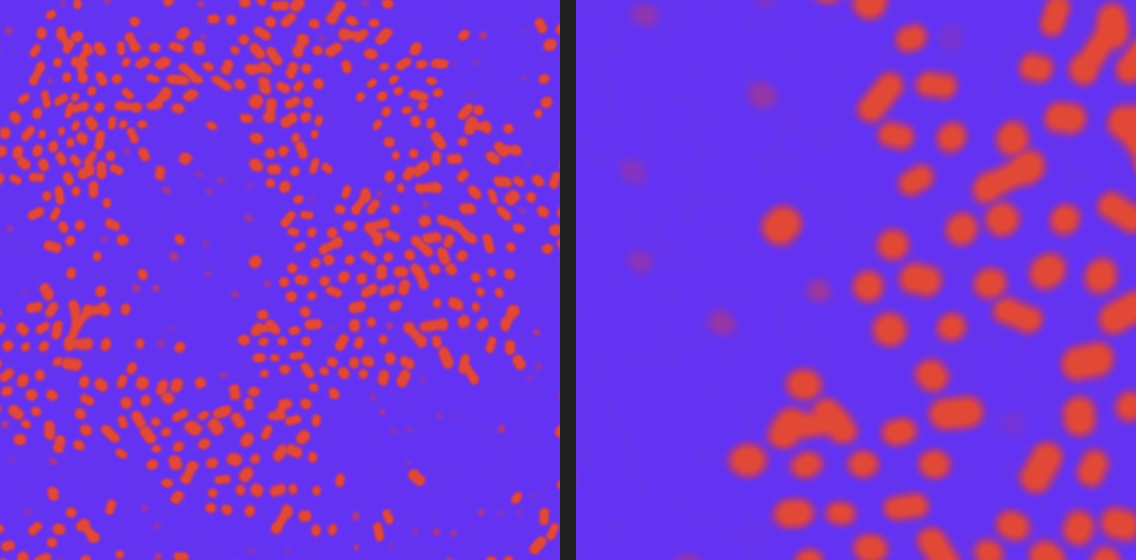
Left, the full canvas; right, a detail of the centre.
Reproduce this pattern procedurally as a Shadertoy shader.

```glsl
// Soft red spots and short rounded worms scattered over a violet-blue ground.

const vec3  GROUND_COLOUR  = vec3(0.387, 0.198, 0.953);
const vec3  SPOT_COLOUR    = vec3(0.888, 0.284, 0.212);
const float SPACING        = 0.034;   // lattice step, in canvas units
const float JITTER         = 0.38;    // full jitter range, in lattice steps
const vec2  RADIUS_RANGE   = vec2(0.0068, 0.0098);
const float MAX_STRETCH    = 0.0090;  // largest half length of a lone spot
const float LINK_RADIUS    = 0.0076;
const float LINK_CHANCE    = 0.12;
const float LINK_REACH     = 0.032;   // only close neighbours join
const float FAINT_CHANCE   = 0.15;
const float BLEND          = 0.004;   // rounding where shapes meet
const float EDGE_INNER     = -0.0045;
const float EDGE_OUTER     = 0.0057;
const float CLUSTER_SCALE  = 8.0;
const vec2  CLUSTER_LIMITS = vec2(0.25, 0.75);
const vec2  DENSITY_RANGE  = vec2(0.08, 0.78);
const float WARP_SCALE     = 4.0;
const float WARP_AMOUNT    = 0.04;
const float MOTTLE_SCALE   = 110.0;
const float MOTTLE_AMOUNT  = 0.08;
const float PI             = 3.14159;

float hash(vec2 cell, float seed) {
    return fract(sin(dot(cell, vec2(127.1, 311.7)) + seed * 74.7) * 43758.5);
}

// Smooth value noise in 0..1
float valueNoise(vec2 p, float seed) {
    vec2 cell = floor(p);
    vec2 f = fract(p);
    f = f * f * (3.0 - 2.0 * f);
    float low  = mix(hash(cell, seed), hash(cell + vec2(1.0, 0.0), seed), f.x);
    float high = mix(hash(cell + vec2(0.0, 1.0), seed), hash(cell + vec2(1.0), seed), f.x);
    return mix(low, high, f.y);
}

float smoothUnion(float a, float b) {
    float h = max(BLEND - abs(a - b), 0.0) / BLEND;
    return min(a, b) - 0.25 * BLEND * h * h;
}

float capsule(vec2 p, vec2 a, vec2 b, float radius) {
    vec2 axis = b - a;
    float t = clamp(dot(p - a, axis) / max(dot(axis, axis), 1e-8), 0.0, 1.0);
    return length(p - a - axis * t) - radius;
}

// Jittered point of a triangular lattice
vec2 spotCentre(vec2 cell) {
    vec2 jitter = vec2(hash(cell, 1.0), hash(cell, 2.0)) - 0.5;
    return SPACING * (vec2(cell.x + 0.5 * cell.y, 0.866 * cell.y) + JITTER * jitter);
}

// Slow noise leaves crowded and sparse regions
bool hasSpot(vec2 cell, vec2 centre) {
    float cluster = valueNoise(centre * CLUSTER_SCALE, 3.0);
    float crowding = smoothstep(CLUSTER_LIMITS.x, CLUSTER_LIMITS.y, cluster);
    return hash(cell, 4.0) < mix(DENSITY_RANGE.x, DENSITY_RANGE.y, crowding);
}

float coverage(float dist) {
    return 1.0 - smoothstep(EDGE_INNER, EDGE_OUTER, dist);
}

float spots(vec2 p) {
    vec2 q = p / SPACING;
    vec2 base = floor(vec2(q.x - 0.57735 * q.y, 1.1547 * q.y));
    float dist = 1.0;
    float faint = 0.0;
    for (int j = -1; j <= 2; j++)
    for (int i = -1; i <= 2; i++) {
        vec2 cell = base + vec2(i, j);
        vec2 centre = spotCentre(cell);
        float radius = mix(RADIUS_RANGE.x, RADIUS_RANGE.y, hash(cell, 5.0));

        // Gaps may hold a weak spot
        if (!hasSpot(cell, centre)) {
            float strength = mix(0.1, 0.6, hash(cell, 6.0));
            if (hash(cell, 7.0) < FAINT_CHANCE)
                faint = max(faint, strength * coverage(length(p - centre) - 0.75 * radius));
            continue;
        }

        // Round or stretched spot in a random direction
        float angle = PI * hash(cell, 8.0);
        float size = hash(cell, 9.0);
        vec2 reach = MAX_STRETCH * size * size * vec2(cos(angle), sin(angle));
        dist = smoothUnion(dist, capsule(p, centre - reach, centre + reach, radius));

        // Some close neighbours join into worms, bends and forks
        for (int k = 0; k < 3; k++) {
            vec2 other = cell + (k == 0 ? vec2(1.0, 0.0) : k == 1 ? vec2(0.0, 1.0) : vec2(1.0, -1.0));
            if (hash(cell, 10.0 + float(k)) > LINK_CHANCE) continue;
            vec2 otherCentre = spotCentre(other);
            if (distance(centre, otherCentre) < LINK_REACH && hasSpot(other, otherCentre))
                dist = smoothUnion(dist, capsule(p, centre, otherCentre, LINK_RADIUS));
        }
    }
    return max(coverage(dist), faint);
}

void mainImage(out vec4 fragColor, in vec2 fragCoord) {
    vec2 p = fragCoord / min(iResolution.x, iResolution.y);

    // Gentle warp hides the lattice directions
    vec2 warp = vec2(valueNoise(p * WARP_SCALE, 20.0), valueNoise(p * WARP_SCALE, 21.0)) - 0.5;
    float spot = spots(p + WARP_AMOUNT * warp);

    // Faint mottling of the ground
    float mottle = valueNoise(p * MOTTLE_SCALE, 22.0) - 0.5;
    spot = clamp(spot + MOTTLE_AMOUNT * mottle * (1.0 - spot), 0.0, 1.0);

    // Green rises late, so the rims pass through purple
    vec3 colour = mix(GROUND_COLOUR, SPOT_COLOUR, spot);
    colour.g = mix(GROUND_COLOUR.g, SPOT_COLOUR.g, spot * spot);
    fragColor = vec4(colour, 1.0);
}
```
